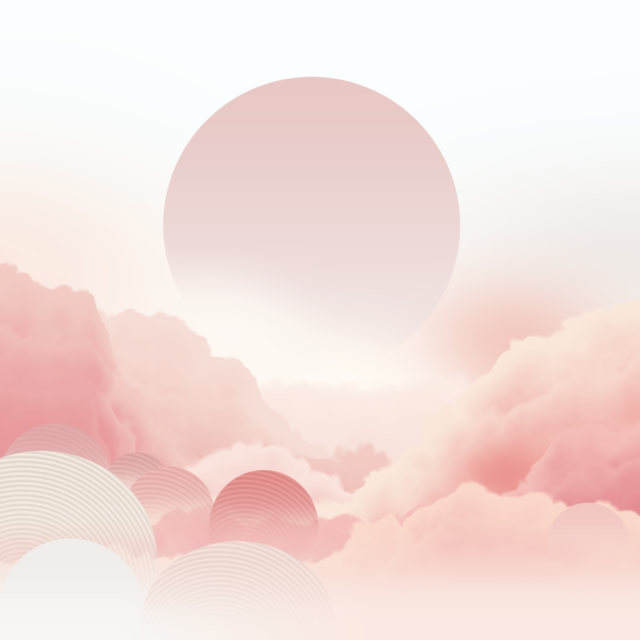
A three.js fragment shader for this background:

```glsl
// Pale disc above billowing pink clouds, with finely ringed domes in low mist.
varying vec2 vUv;

const vec3 CREAM = vec3(0.99, 0.965, 0.94);
const vec3 PEACH = vec3(0.98, 0.90, 0.86);
const vec3 SALMON = vec3(0.91, 0.53, 0.51);
const vec2 GROW_RIGHT = vec2(0.04, 0.055);
const vec2 GROW_LEFT = vec2(-0.04, 0.055);

// Gradient noise
vec2 gradientAt(vec2 cell) {
  float angle = 6.2832 * fract(sin(dot(cell, vec2(127.1, 311.7))) * 43758.5);
  return vec2(cos(angle), sin(angle));
}

float gradientNoise(vec2 p) {
  vec2 i = floor(p);
  vec2 f = fract(p);
  vec2 u = f * f * f * (f * (f * 6.0 - 15.0) + 10.0);
  vec2 e = vec2(1.0, 0.0);
  float low = mix(dot(gradientAt(i), f), dot(gradientAt(i + e.xy), f - e.xy), u.x);
  float high = mix(dot(gradientAt(i + e.yx), f - e.yx), dot(gradientAt(i + e.xx), f - e.xx), u.x);
  return mix(low, high, u.y);
}

// Rounded puffs separated by sharp creases
float billow(vec2 p) {
  float sum = 0.0;
  float amplitude = 1.0;
  for (int i = 0; i < 3; i++) {
    sum += amplitude * abs(gradientNoise(p));
    p = p * 2.03 + 4.7;
    amplitude *= 0.5;
  }
  return sum;
}

float glow(vec2 p, vec2 centre, vec2 radius) {
  vec2 q = (p - centre) / radius;
  return exp(-dot(q, q));
}

// Height of a ridge line through four points
float ridge(float x, vec4 xs, vec4 ys) {
  vec3 t = clamp((vec3(x) - xs.xyz) / (xs.yzw - xs.xyz), 0.0, 1.0);
  return ys.x + dot(ys.yzw - ys.xyz, t);
}

// Cloud bank: overlapping rows of puffs, each with a lighter rim
vec3 cloud(vec3 col, vec2 p, vec4 xs, vec4 ys, vec2 grow, vec3 lit, vec3 shade, float thick, float edge, float seed) {
  for (int i = 0; i < 3; i++) {
    float row = float(i);
    vec2 q = p - grow * billow(p * 9.0 + seed + row * 7.3);
    float depth = ridge(q.x, xs, ys) - q.y - row * thick * 0.35;
    vec3 body = mix(lit, shade, smoothstep(0.0, thick, depth + row * thick * 0.22));
    float cover = smoothstep(0.0, edge * (1.0 + row), depth);
    col = mix(col, body, cover * (1.0 - 0.15 * row));
  }
  return col;
}

// Dome with concentric lines, dissolving towards its foot
vec3 dome(vec3 col, vec2 p, vec2 centre, vec2 radius, vec3 tint, float lines) {
  vec2 q = (p - centre) / radius;
  float dist = length(q);
  float rings = sin(6.2832 * length(p - centre + vec2(0.03, 0.05)) / 0.0075);
  vec3 body = tint + lines * rings + 0.03 * smoothstep(0.9, 0.2, dist) * 0.0;
  body = mix(body, vec3(0.98, 0.93, 0.91), 0.25 * (1.0 - smoothstep(0.0, 0.9, q.y)));
  float cover = 1.0 - smoothstep(1.0 - 0.003 / radius.y, 1.0, dist);
  return mix(col, body, cover * smoothstep(-0.45, 0.45, q.y));
}

void main() {
  vec2 p = vUv;

  // Sky and its coloured haze
  vec3 col = mix(CREAM, vec3(0.98, 0.995, 0.995), smoothstep(0.4, 0.85, p.y));
  col = mix(col, PEACH, 0.8 * glow(p, vec2(0.0, 0.58), vec2(0.24, 0.17)));
  col = mix(col, vec3(0.92, 0.90, 0.89), 0.7 * glow(p, vec2(1.0, 0.61), vec2(0.26, 0.13)));
  col = mix(col, vec3(0.94, 0.74, 0.70), 0.8 * glow(p, vec2(0.80, 0.46), vec2(0.15, 0.10)));

  // Disc, fading into haze at its lower left
  float disc = 1.0 - smoothstep(0.2305, 0.2335, length(p - vec2(0.487, 0.648)));
  float haze = p.y + 0.25 * (p.x - 0.487) + 0.05 * gradientNoise(p * vec2(5.0, 9.0));
  vec3 discTint = mix(vec3(0.935, 0.875, 0.87), vec3(0.91, 0.785, 0.77), smoothstep(0.5, 0.88, p.y));
  col = mix(col, discTint, disc * smoothstep(0.42, 0.60, haze));
  col = mix(col, vec3(0.995, 0.98, 0.96), 0.6 * glow(p, vec2(0.35, 0.48), vec2(0.12, 0.07)));
  col = mix(col, vec3(1.0, 0.985, 0.955), 0.9 * glow(p, vec2(0.56, 0.36), vec2(0.15, 0.11)));

  // Left cloud banks, back to front
  col = cloud(col, p, vec4(0.0, 0.06, 0.15, 0.28), vec4(0.63, 0.59, 0.52, 0.40), GROW_RIGHT, vec3(0.985, 0.93, 0.90), vec3(0.97, 0.88, 0.85), 0.15, 0.03, 1.3);
  col = cloud(col, p, vec4(0.12, 0.345, 0.42, 0.62), vec4(0.52, 0.43, 0.345, 0.2), GROW_RIGHT, vec3(0.965, 0.87, 0.84), vec3(0.93, 0.72, 0.70), 0.22, 0.01, 5.1);
  col = cloud(col, p, vec4(0.0, 0.13, 0.175, 0.28), vec4(0.555, 0.54, 0.42, 0.28), GROW_RIGHT, vec3(0.95, 0.80, 0.77), vec3(0.91, 0.60, 0.61), 0.21, 0.01, 9.4);
  col = cloud(col, p, vec4(0.28, 0.39, 0.52, 0.66), vec4(0.26, 0.295, 0.245, 0.13), GROW_RIGHT, vec3(0.98, 0.90, 0.87), vec3(0.94, 0.72, 0.71), 0.13, 0.012, 13.7);

  // Right cloud banks, back to front
  col = cloud(col, p, vec4(0.56, 0.70, 0.80, 1.0), vec4(0.21, 0.34, 0.45, 0.52), GROW_LEFT, vec3(0.98, 0.91, 0.86), vec3(0.93, 0.62, 0.60), 0.25, 0.01, 17.2);
  col = mix(col, SALMON, 0.7 * glow(p, vec2(0.79, 0.26), vec2(0.07, 0.045)));
  col = cloud(col, p, vec4(0.78, 0.83, 0.90, 1.0), vec4(0.18, 0.25, 0.30, 0.33), GROW_LEFT, vec3(0.96, 0.75, 0.73), vec3(0.89, 0.54, 0.56), 0.13, 0.01, 21.6);
  col = cloud(col, p, vec4(0.50, 0.62, 0.74, 1.0), vec4(0.12, 0.175, 0.23, 0.18), GROW_LEFT, vec3(0.98, 0.85, 0.79), vec3(0.95, 0.72, 0.70), 0.12, 0.01, 25.9);

  // Mist, whiter towards the left
  vec3 mist = mix(vec3(0.97, 0.965, 0.955), vec3(0.98, 0.915, 0.885), smoothstep(0.15, 0.6, p.x));
  col = mix(col, mist, 1.0 - smoothstep(0.02, 0.21, p.y));

  // Domes, back to front
  col = dome(col, p, vec2(0.086, 0.245), vec2(0.091, 0.095), vec3(0.88, 0.66, 0.66), 0.012);
  col = dome(col, p, vec2(0.215, 0.245), vec2(0.052, 0.050), vec3(0.87, 0.66, 0.65), 0.025);
  col = dome(col, p, vec2(0.264, 0.199), vec2(0.072, 0.074), vec3(0.91, 0.70, 0.68), 0.025);
  col = dome(col, p, vec2(0.065, 0.128), vec2(0.182, 0.169), vec3(0.92, 0.88, 0.84), 0.04);
  col = dome(col, p, vec2(0.412, 0.177), vec2(0.087, 0.090), vec3(0.88, 0.56, 0.55), 0.03);
  col = dome(col, p, vec2(0.371, 0.017), vec2(0.156, 0.139), vec3(0.94, 0.86, 0.83), 0.025);
  col = dome(col, p, vec2(0.111, 0.043), vec2(0.117, 0.117), vec3(0.94, 0.93, 0.92), 0.0);
  col = dome(col, p, vec2(0.919, 0.150), vec2(0.066, 0.066), vec3(0.95, 0.78, 0.76), 0.0);

  // Low veil over the feet of the domes
  col = mix(col, mist, 0.9 * (1.0 - smoothstep(0.0, 0.13, p.y)));
  gl_FragColor = vec4(col, 1.0);
}
```
